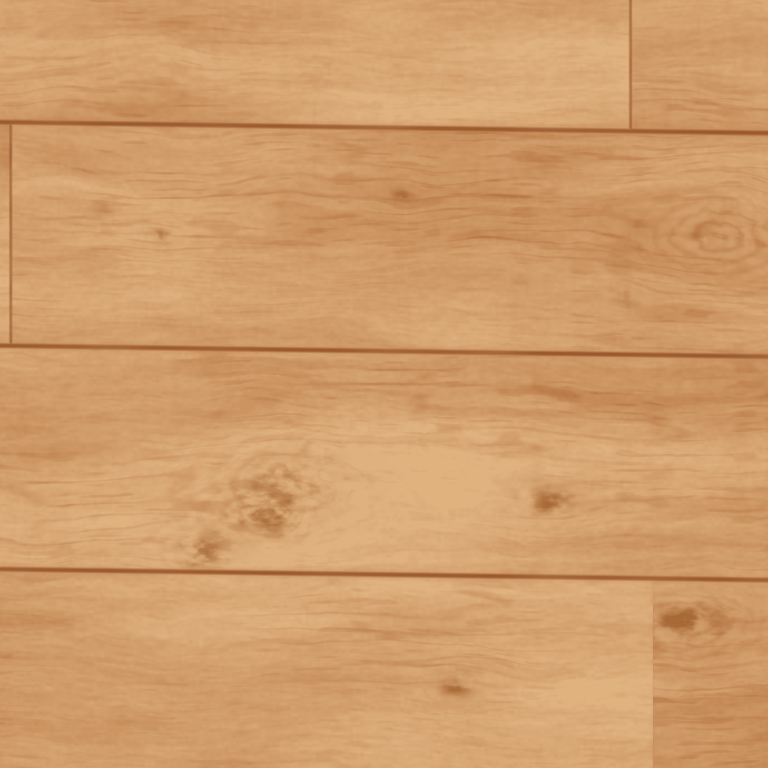
Reproduce this texture procedurally as a WebGL 2 fragment shader.

```glsl
#version 300 es
precision highp float;

uniform vec2 u_resolution;
out vec4 outColor;

const vec3 SHADE = vec3(0.775, 0.552, 0.353);
const vec3 LIGHT = vec3(0.845, 0.655, 0.455);
const vec3 KNOT = vec3(0.63, 0.38, 0.18);
const vec3 SEAM = vec3(0.60, 0.34, 0.17);

const float ROW_HEIGHT = 0.291;
const float FIRST_SEAM = 0.259;
const float TILT = 0.0143;
const float PLANK_LENGTH = 2.45;
const float JOINT_SHIFT = 0.807;

// Knots: centre x, centre y, radius, darkness
const int KNOT_COUNT = 10;
const vec4 KNOTS[KNOT_COUNT] = vec4[](
    vec4(0.375, 0.378, 0.031, 0.45), vec4(0.340, 0.334, 0.024, 0.85),
    vec4(0.268, 0.287, 0.019, 0.60), vec4(0.932, 0.703, 0.026, 0.12),
    vec4(0.890, 0.200, 0.024, 0.85), vec4(0.715, 0.357, 0.015, 0.60),
    vec4(0.600, 0.118, 0.012, 0.60), vec4(0.205, 0.695, 0.008, 0.60),
    vec4(0.524, 0.754, 0.007, 0.60), vec4(0.817, 0.625, 0.012, 0.45));

float hash(vec2 p) {
    return fract(sin(dot(p, vec2(127.1, 311.7))) * 43758.5453);
}

float noise(vec2 p) {
    vec2 i = floor(p);
    vec2 f = fract(p);
    f = f * f * (3.0 - 2.0 * f);
    float low = mix(hash(i), hash(i + vec2(1.0, 0.0)), f.x);
    float high = mix(hash(i + vec2(0.0, 1.0)), hash(i + vec2(1.0, 1.0)), f.x);
    return mix(low, high, f.y);
}

float fbm(vec2 p) {
    float sum = 0.0;
    float gain = 0.5;
    for (int i = 0; i < 4; i++) {
        sum += gain * noise(p);
        p = p * 2.03 + 17.3;
        gain *= 0.5;
    }
    return sum / 0.9375;
}

float softLine(float dist, float halfWidth, float pixel) {
    return 1.0 - smoothstep(halfWidth * 0.2, halfWidth + pixel, abs(dist));
}

// Row number and continuous position along the row, in planks
vec2 plankPosition(vec2 p) {
    float v = (p.y - FIRST_SEAM) / ROW_HEIGHT;
    float shift = 0.014 + JOINT_SHIFT * (floor(v) - 1.0);
    return vec2(v, (p.x - shift) / PLANK_LENGTH);
}

// Broad bands, thin wavy growth lines and short pores along the plank
float grainTone(vec2 p, float seed) {
    vec2 s = p + seed * vec2(7.3, 3.1);
    s.y += 0.035 * (fbm(s * vec2(5.0, 9.0)) - 0.5);
    float bands = fbm(s * vec2(2.0, 11.0)) - 0.5;
    float streaks = fbm(s * vec2(9.0, 85.0)) - 0.5;
    float fibres = noise(s * vec2(75.0, 270.0)) - 0.5;
    float weave = noise(p * vec2(210.0, 190.0)) - 0.5;
    float ridge = abs(noise(s * vec2(6.0, 62.0) + 23.0) - 0.5);
    float growth = 1.0 - smoothstep(0.01, 0.13, ridge);
    float pores = smoothstep(0.62, 0.88, noise(s * vec2(26.0, 190.0) + 40.0));
    float patches = smoothstep(0.35, 0.65, noise(s * vec2(3.0, 8.0) + 9.0));
    return 0.70 + 2.1 * bands + 0.65 * streaks + 0.32 * fibres + 0.22 * weave
        - 0.38 * growth * (0.2 + 0.8 * patches)
        - 0.45 * pores * (0.4 + 0.6 * patches);
}

// x: stain, y: ring shading, z: vertical push on the grain
vec3 knotField(vec2 p, vec4 knot) {
    vec2 d = (p - knot.xy) / knot.z;
    float wobble = fbm(p * vec2(24.0, 42.0)) - 0.5;
    d += wobble * vec2(1.8, 1.1);
    float r = length(d * vec2(0.6, 1.0));
    float mottle = smoothstep(0.25, 0.75, fbm(p * vec2(48.0, 75.0) + 3.0));
    float stain = knot.w * exp(-r * r * 0.9) * (0.1 + 1.4 * mottle);
    float crest = 0.5 + 0.5 * sin(r * 11.0 + wobble * 4.0);
    float rings = (0.35 - crest * crest) * exp(-r * r * 0.28);
    float push = -0.55 * d.y * knot.z * exp(-r * r * 0.16);
    return vec3(stain, rings * smoothstep(0.010, 0.028, knot.z), push);
}

void main() {
    vec2 uv = gl_FragCoord.xy / u_resolution;
    float pixel = 1.0 / min(u_resolution.x, u_resolution.y);
    vec2 p = vec2(uv.x, uv.y + TILT * uv.x);

    // Staggered plank layout
    vec2 position = plankPosition(p);
    vec2 plank = floor(position);
    float seed = hash(plank + 5.0);
    float rowGap = (position.x - floor(position.x + 0.5)) * ROW_HEIGHT;
    float jointGap = (position.y - floor(position.y + 0.5)) * PLANK_LENGTH;

    // Knots bend the grain of their own plank
    vec3 field = vec3(0.0);
    for (int i = 0; i < KNOT_COUNT; i++) {
        bool samePlank = floor(plankPosition(KNOTS[i].xy)) == plank;
        field += samePlank ? knotField(p, KNOTS[i]) : vec3(0.0);
    }
    float tone = grainTone(p + vec2(0.0, field.z), seed);
    float oddRow = mod(plank.x, 2.0) * step(0.0, plank.x);
    tone += 0.75 * field.y + 0.08 - 0.2 * oddRow;
    vec3 color = mix(SHADE, LIGHT, clamp(tone, -1.3, 1.4));
    color = mix(color, KNOT, clamp(field.x, 0.0, 0.85));

    // Grooves, nearly closed at the lowest butt joint
    float wear = 0.75 + 0.25 * noise(p * vec2(14.0, 40.0));
    float jointDepth = plank.x < 0.0 ? 0.06 : 0.75;
    float groove = max(softLine(rowGap, 0.0036, pixel),
                       softLine(jointGap, 0.0020, pixel) * jointDepth);
    color = mix(color, SHADE, 0.35 * softLine(rowGap, 0.009, pixel));
    color = mix(color, SEAM, groove * wear);
    outColor = vec4(color, 1.0);
}
```
